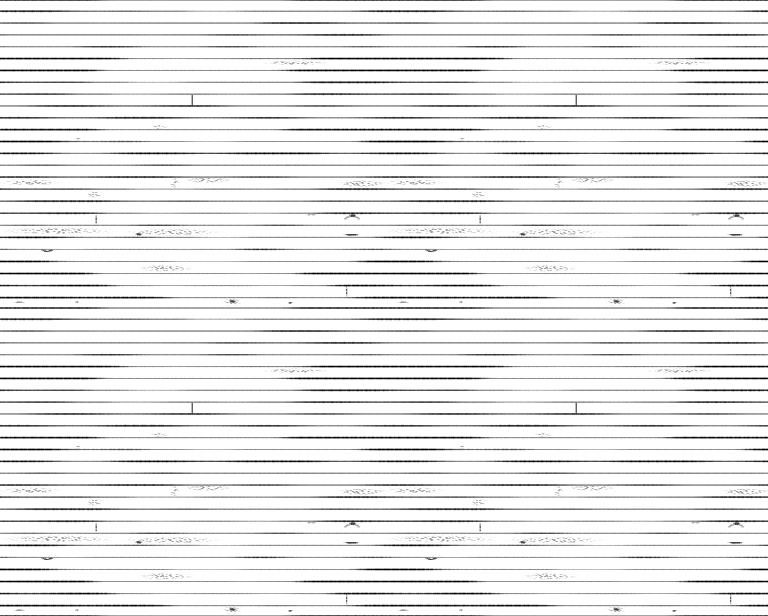
A Shadertoy shader for this pattern:

```glsl
// White clapboard planks: thin uneven dark seams with joints, knots and worn grain.

const float TAU = 6.2831853;
const vec2 REPEATS = vec2(2.0, 2.0);
const vec2 TILE = vec2(32.5, 26.0);   // tile size, in plank heights
const vec3 PAPER = vec3(1.0);
const vec3 INK = vec3(0.0);
const float HAIRLINE = 0.025;         // seam half widths, in plank heights
const float HEAVY = 0.062;

// Joints: x, top, bottom, brokenness
const vec4 JOINTS[3] = vec4[3](
    vec4(16.27, 7.95, 8.95, 0.0), vec4(29.34, 24.1, 25.0, 0.6),
    vec4(8.14, 18.2, 18.85, 0.4));

// Knots: x, y, radius, kind (0 blot, 1 open eye, 2 arch, 3 dash)
const vec4 KNOTS[10] = vec4[10](
    vec4(4.0, 21.06, 0.19, 1.0), vec4(29.85, 18.2, 0.13, 0.0),
    vec4(29.8, 18.52, 0.3, 2.0), vec4(11.75, 19.77, 0.11, 0.0),
    vec4(26.35, 18.18, 0.12, 2.0), vec4(19.65, 25.45, 0.13, 0.0),
    vec4(1.65, 25.5, 0.09, 3.0), vec4(24.55, 25.55, 0.07, 0.0),
    vec4(6.5, 25.5, 0.04, 0.0), vec4(29.75, 19.82, 0.15, 3.0));

// Grain patches: centre, half size
const vec4 GRAIN[12] = vec4[12](
    vec4(17.6, 15.2, 2.3, 0.3), vec4(14.8, 15.5, 0.5, 0.6),
    vec4(30.6, 15.5, 2.4, 0.35), vec4(8.0, 16.4, 0.8, 0.35),
    vec4(13.5, 10.7, 0.8, 0.25), vec4(6.5, 11.75, 0.5, 0.2),
    vec4(5.0, 19.5, 5.5, 0.35), vec4(14.5, 19.6, 4.6, 0.35),
    vec4(25.0, 5.3, 3.2, 0.25), vec4(14.0, 22.65, 2.6, 0.35),
    vec4(19.6, 25.5, 1.0, 0.4), vec4(2.5, 15.4, 3.0, 0.3));

float hash(float n) {
    return fract(sin(n * 12.9898) * 43758.5453);
}

vec2 hash2(vec2 p) {
    return fract(sin(vec2(dot(p, vec2(127.1, 311.7)),
                          dot(p, vec2(269.5, 183.3)))) * 43758.5453);
}

// Distance to the nearest scattered cell point
float cellular(vec2 p) {
    vec2 cell = floor(p);
    float nearest = 2.0;
    for (int j = -1; j <= 1; j++)
        for (int i = -1; i <= 1; i++) {
            vec2 c = cell + vec2(i, j);
            nearest = min(nearest, length(c + hash2(c) - p));
        }
    return nearest;
}

// Share of a pixel of width aa that a band of the given half width covers
float band(float d, float halfWidth, float aa) {
    float r = 0.5 * aa;
    return max(min(d + r, halfWidth) - max(d - r, -halfWidth), 0.0) / aa;
}

// Sum of sines along a seam; whole cycles keep it seamless
float seamWave(float angle, float row, float cycles) {
    float a = sin(angle * cycles + TAU * hash(row + cycles));
    float b = sin(angle * (2.0 * cycles + 1.0) + TAU * hash(row + cycles + 37.0));
    return 0.6 * a + 0.4 * b;
}

// Straight seam: a hairline that swells in long stretches, mostly near tile sides
float seam(vec2 p, float aa) {
    float nearest = round(p.y);
    float row = mod(nearest, TILE.y);
    float drift = max(0.018 * (row - 18.0), -0.055) * step(0.5, row);
    float angle = TAU * p.x / TILE.x;
    float swell = 0.75 * seamWave(angle, row, 1.0) + 0.35 * cos(angle)
                + 0.7 * (hash(row + 5.0) - 0.4);
    float heavy = smoothstep(-0.15, 0.7, swell);
    float faint = smoothstep(0.6, 1.1, -swell);
    float rough = seamWave(angle, row, 43.0) + seamWave(angle, row, 90.0);
    float halfWidth = mix(HAIRLINE, HEAVY, heavy) - 0.01 * faint
                    + 0.005 * rough * (0.3 + heavy);
    return band(p.y - nearest - drift, max(halfWidth, 0.006), aa);
}

float joint(vec2 p, vec4 j, float aa) {
    float along = band(p.y - 0.5 * (j.y + j.z), 0.5 * (j.z - j.y), aa);
    float wear = 1.0 - j.w * step(0.0, sin(p.y * 21.0));
    return band(p.x - j.x, 0.036, aa) * along * wear;
}

float knot(vec2 p, vec4 k, float aa) {
    vec2 q = p - k.xy;
    vec2 squash = k.w > 2.5 ? vec2(0.3, 2.2) : vec2(0.55, 1.2);
    float d = length(q * squash) - k.z + 0.08 * (cellular(p * 6.0) - 0.5);
    float solid = clamp(0.5 - d / aa, 0.0, 1.0);
    float rim = band(d, 0.04, aa);
    float lower = smoothstep(-0.1, 0.05, q.y);
    float arch = 0.5 * (1.0 - smoothstep(-0.1, 0.1, q.y));
    if (k.w > 0.5 && k.w < 2.5) return rim * (k.w < 1.5 ? lower : arch);
    return 0.75 * solid;
}

float grain(vec2 p, vec4 g, float streaks, float aa) {
    float fade = 1.0 - smoothstep(0.2, 1.0, length((p - g.xy) / g.zw));
    float soft = 0.12 + aa;
    return 0.45 * fade * (1.0 - smoothstep(0.28 - soft, 0.28 + soft, streaks));
}

void mainImage(out vec4 fragColor, in vec2 fragCoord) {
    vec2 uv = fragCoord / iResolution.xy;
    vec2 p = fract(vec2(uv.x, 1.0 - uv.y) * REPEATS) * TILE;
    float aa = 1.35 * REPEATS.y * TILE.y / iResolution.y;

    float ink = seam(p, aa);
    for (int i = 0; i < 3; i++) ink = max(ink, joint(p, JOINTS[i], aa));
    for (int i = 0; i < 10; i++) ink = max(ink, knot(p, KNOTS[i], aa));

    float streaks = cellular(p * vec2(3.0, 9.0));
    for (int i = 0; i < 12; i++) ink = max(ink, grain(p, GRAIN[i], streaks, aa));

    fragColor = vec4(mix(PAPER, INK, ink), 1.0);
}
```
